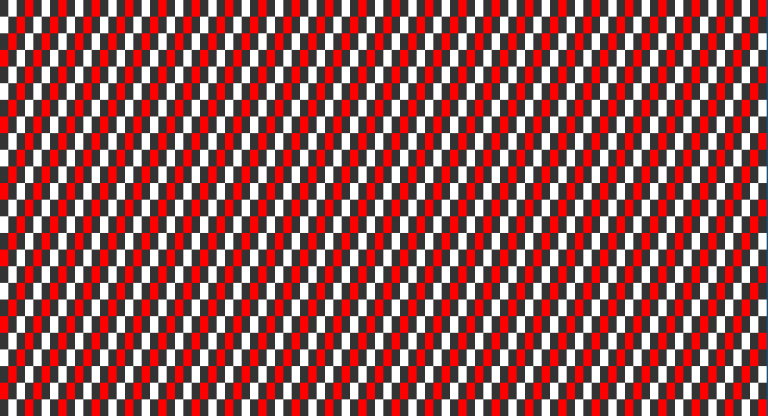
This pattern is drawn by a Shadertoy shader. Its source:

```glsl
// Slanted checkerboard: tall cells where charcoal alternates with white and red.
// Each row slips one cell to the left, so the colours climb in diagonal stairs.
// Cell edges are box filtered by blending the four cells around the nearest corner.

#define COLUMNS 92.16
#define ROWS 25.0
#define FULL_COLUMNS 92.0
#define CHARCOAL vec3(0.2)
#define WHITE vec3(1.0)
#define RED vec3(1.0, 0.0, 0.0)
#define MARGIN_BLUE vec3(0.08, 0.33, 0.47)

// Colour of one cell; rows are counted from the top, columns from the left.
vec3 cellColor(vec2 cell) {
    if (cell.x > FULL_COLUMNS - 0.5) return MARGIN_BLUE; // sliver at the right edge
    float step4 = mod(cell.x + cell.y, 4.0);
    if (abs(step4 - 1.0) < 0.5) return WHITE;
    if (abs(step4 - 3.0) < 0.5) return RED;
    return CHARCOAL;
}

void mainImage(out vec4 fragColor, in vec2 fragCoord) {
    // Position in cells, measured from the upper left
    vec2 grid = vec2(COLUMNS, ROWS);
    vec2 uv = fragCoord / iResolution.xy;
    vec2 pos = vec2(uv.x, 1.0 - uv.y) * grid;
    vec2 pixelSize = grid / iResolution.xy;

    // Share of this pixel lying beyond the nearest cell corner
    vec2 corner = floor(pos + 0.5);
    vec2 cover = clamp((pos - corner) / pixelSize + 0.5, 0.0, 1.0);

    // Blend the four cells that meet at the corner
    vec3 upper = mix(cellColor(corner - 1.0), cellColor(corner - vec2(0.0, 1.0)), cover.x);
    vec3 lower = mix(cellColor(corner - vec2(1.0, 0.0)), cellColor(corner), cover.x);
    fragColor = vec4(mix(upper, lower, cover.y), 1.0);
}
```
